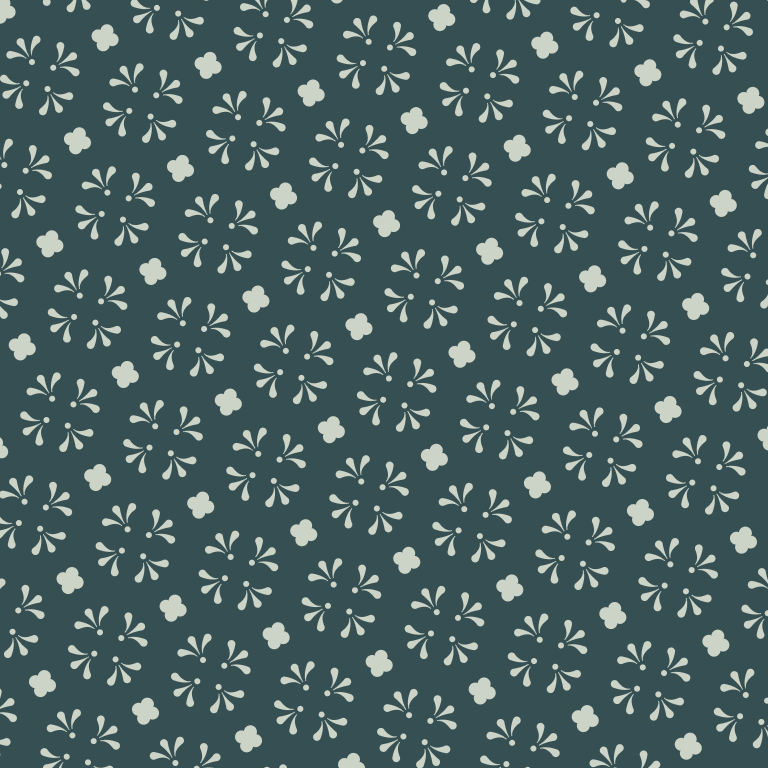
Write a three.js fragment shader that draws this pattern.

```glsl
// Tilted lattice of pale twelve-petal sprays with small clovers between them on dark teal.
varying vec2 vUv;

float disc(vec2 p, vec2 center, float radius) {
  return length(p - center) - radius;
}

// Teardrop that swells along a quadratic curve from a thin tail to a round head.
float petal(vec2 p, vec2 tail, vec2 bend, vec2 head) {
  float d = 1.0;
  for (int i = 0; i <= 24; i++) {
    float t = float(i) / 24.0;
    vec2 spine = mix(mix(tail, bend, t), mix(bend, head, t), t);
    d = min(d, disc(p, spine, 0.0044 + 0.032 * pow(t, 1.7)));
  }
  return d;
}

// Four corners, each with a dot, a straight petal and two petals curling away.
float spray(vec2 p) {
  p = abs(p);
  vec2 q = vec2(p.x + p.y, abs(p.x - p.y)) * 0.7071;  // along and across the diagonal
  float d = disc(q, vec2(0.146, 0.0), 0.028);
  d = min(d, petal(q, vec2(0.21, 0.0), vec2(0.285, 0.0), vec2(0.362, 0.0)));
  return min(d, petal(q, vec2(0.206, 0.031), vec2(0.268, 0.055), vec2(0.306, 0.143)));
}

// Four round lobes on the axes around a filled middle.
float clover(vec2 p) {
  p = abs(p);
  vec2 lobe = vec2(max(p.x, p.y), min(p.x, p.y));
  return min(disc(lobe, vec2(0.068, 0.0), 0.061), length(p) - 0.04);
}

void main() {
  // Square lattice, 7.2 cells per canvas width, turned by 15 degrees.
  float c = cos(radians(15.0)), s = sin(radians(15.0));
  vec2 p = (vUv - vec2(0.5165, 0.4896)) * 7.2;
  vec2 grid = vec2(c * p.x - s * p.y, s * p.x + c * p.y);

  // Sprays sit on lattice points, clovers halfway between them.
  float d = min(spray(fract(grid + 0.5) - 0.5), clover(fract(grid) - 0.5));

  float pixel = length(vec2(dFdx(grid.x), dFdy(grid.x)));
  float ink = clamp(0.5 - d / pixel, 0.0, 1.0);
  vec3 teal = vec3(0.21, 0.31, 0.32);
  vec3 cream = vec3(0.80, 0.83, 0.78);
  gl_FragColor = vec4(mix(teal, cream, ink), 1.0);
}
```
